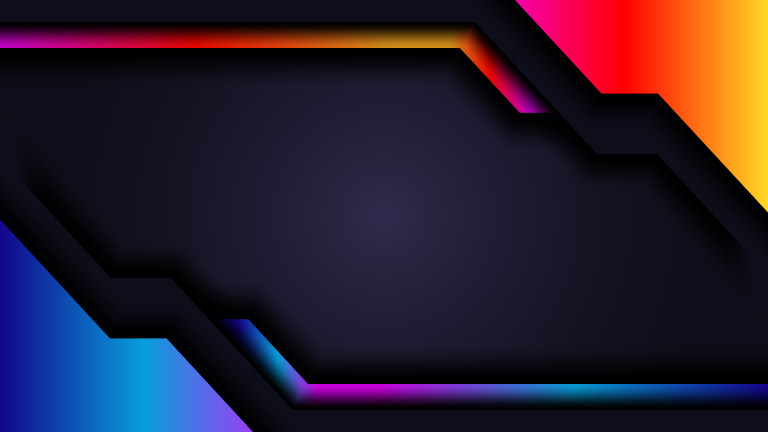
Reproduce this background procedurally as a WebGL 2 fragment shader.

```glsl
#version 300 es
precision highp float;
// Dark layered panels with glowing trims: warm at upper right, cool at lower left.
// The layout has half-turn symmetry, so one half is built from stepped distance
// fields on a 16 by 9 grid, and the other half is its rotation with cool colours.
uniform vec2 u_resolution;
out vec4 fragColor;

// Signed distance to a stepped edge, positive above it: level up to a,
// slanted down, level again up to b, then slanted down.
float steppedEdge(vec2 p, vec2 a, vec2 b) {
  vec2 slantNormal = normalize(vec2(1.082, 1.0));
  float lower = max(p.y - b.y, dot(p - b, slantNormal));
  return max(p.y - a.y, min(dot(p - a, slantNormal), lower));
}

// Three colour ramp for t from 0 to 2.
vec3 ramp(vec3 first, vec3 middle, vec3 last, float t) {
  return mix(mix(first, middle, clamp(t, 0.0, 1.0)), last, clamp(t - 1.0, 0.0, 1.0));
}

float fill(float d) {
  return clamp(0.5 + d * u_resolution.y / 9.0, 0.0, 1.0);
}

// Light left at a given distance below a shape that casts a soft shadow.
float shade(float d, float reach) {
  return smoothstep(0.0, reach, -d);
}

void main() {
  vec2 p = gl_FragCoord.xy / u_resolution * vec2(16.0, 9.0);
  vec2 fromCentre = p - vec2(8.0, 4.5);

  // Fold the lower half onto the upper one.
  bool warm = fromCentre.y + 0.289 * fromCentre.x > 0.0;
  if (!warm) p = vec2(16.0, 9.0) - p;

  float corner = steppedEdge(p, vec2(8.88, 11.0), vec2(13.71, 7.05));
  float band = steppedEdge(p, vec2(9.9, 8.54), vec2(13.69, 5.79));
  float trim = steppedEdge(p, vec2(9.58, 8.0), vec2(20.0, 6.65));

  // Backdrop with a central glow and the shadows of the band and trim.
  float glow = pow(max(1.0 - length(fromCentre) / 7.1, 0.0), 1.6);
  vec3 colour = mix(vec3(0.055, 0.053, 0.1), vec3(0.185, 0.17, 0.3), glow);
  float bandLight = mix(shade(band, 0.8), 1.0, smoothstep(15.0, 15.8, p.x));
  colour *= bandLight * shade(trim, 0.85);

  // Glowing trim, darkened towards the band above it.
  float trimStop = clamp(min(p.x / 4.05, (11.04 - p.x) / 0.83), 0.0, 2.0);
  vec3 trimColour = warm
    ? ramp(vec3(0.75, 0.0, 0.78), vec3(0.9, 0.02, 0.0), vec3(0.82, 0.55, 0.1), trimStop)
    : ramp(vec3(0.08, 0.02, 0.55), vec3(0.03, 0.6, 0.82), vec3(0.8, 0.0, 0.87), trimStop);
  colour = mix(colour, trimColour * shade(band, 0.55), fill(trim));

  // Dark band under the shadow of the corner.
  colour = mix(colour, vec3(0.055, 0.05, 0.1) * shade(corner, 0.75), fill(band));

  // Bright corner panel.
  float cornerStop = p.x < 13.0 ? (p.x - 10.73) / 2.27 : 1.0 + (p.x - 13.0) / 3.0;
  vec3 cornerColour = warm
    ? ramp(vec3(0.96, 0.0, 0.68), vec3(1.0, 0.0, 0.0), vec3(1.0, 0.85, 0.15), cornerStop)
    : ramp(vec3(0.6, 0.25, 0.95), vec3(0.03, 0.62, 0.86), vec3(0.07, 0.02, 0.55), cornerStop);
  colour = mix(colour, cornerColour, fill(corner));

  fragColor = vec4(colour, 1.0);
}
```
